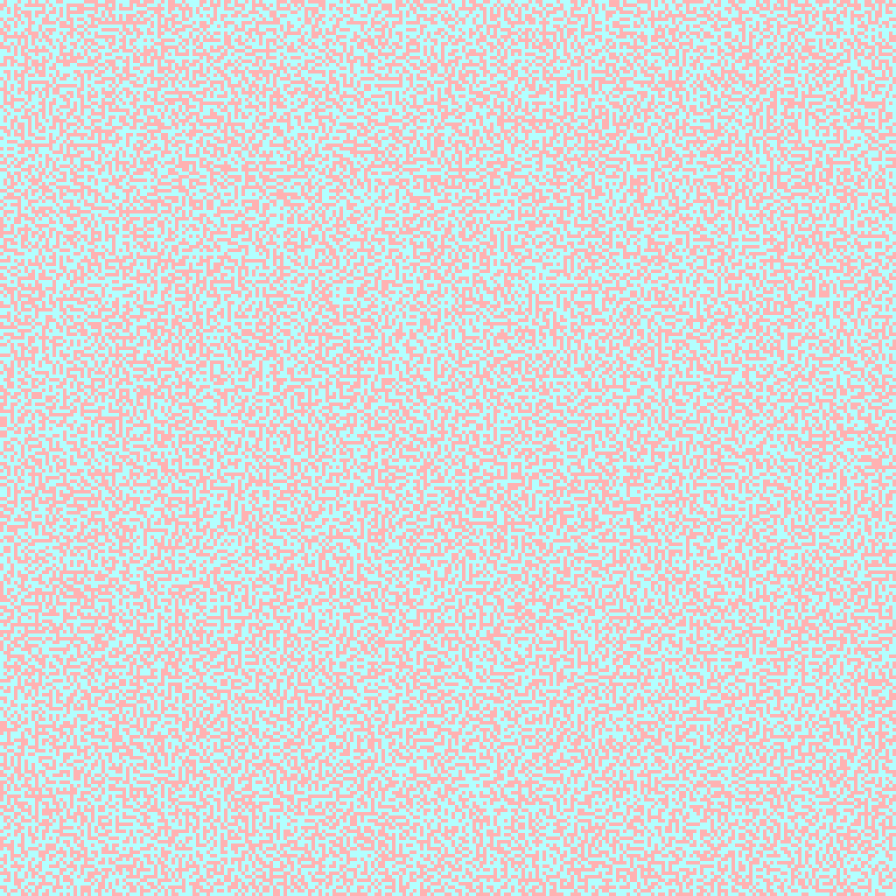
Give the GLSL for this texture, as a WebGL 2 fragment shader.

```glsl
#version 300 es
precision highp float;
precision highp int;
// Two-tone pastel maze grain: square cells split by high-passed gradient noise.

#define CELLS 256.0                  // cells along the canvas height
#define SHARPEN 0.20                 // how strongly a cell opposes its neighbours
#define THRESHOLD 0.013              // tilts the shares of the two colours
#define SEED 17u
#define CYAN vec3(0.70, 1.00, 1.00)
#define PINK vec3(1.00, 0.70, 0.70)

uniform vec2 u_resolution;
out vec4 fragColor;

const float TAU = 6.2831853;

// Integer hash to a unit gradient at a lattice point
vec2 latticeGradient(ivec2 point) {
    uint h = uint(point.x) * 1597334677u ^ (uint(point.y) + SEED) * 3812015801u;
    h = (h ^ (h >> 16)) * 2146121005u;
    h = (h ^ (h >> 15)) * 2221713035u;
    h ^= h >> 16;
    float angle = TAU * float(h >> 8) / 16777216.0;
    return vec2(cos(angle), sin(angle));
}

float cornerTerm(ivec2 base, vec2 offset, ivec2 corner) {
    return dot(latticeGradient(base + corner), offset - vec2(corner));
}

float gradientNoise(vec2 p) {
    ivec2 base = ivec2(floor(p));
    vec2 f = fract(p);
    vec2 s = f * f * f * (f * (f * 6.0 - 15.0) + 10.0);
    float low = mix(cornerTerm(base, f, ivec2(0, 0)), cornerTerm(base, f, ivec2(1, 0)), s.x);
    float high = mix(cornerTerm(base, f, ivec2(0, 1)), cornerTerm(base, f, ivec2(1, 1)), s.x);
    return mix(low, high, s.y);
}

// 1 for a pink cell, 0 for a cyan one
float cellTone(vec2 cell) {
    vec2 center = cell + 0.5;
    vec2 stepToNext = vec2(1.0, 0.0);
    float neighbours = 0.0;
    for (int i = 0; i < 4; i++) {
        neighbours += gradientNoise(center + stepToNext);
        stepToNext = vec2(-stepToNext.y, stepToNext.x);
    }
    return step(THRESHOLD, gradientNoise(center) - SHARPEN * neighbours);
}

void main() {
    float pixelWidth = CELLS / u_resolution.y;
    vec2 p = gl_FragCoord.xy * pixelWidth;

    // Blend the four cells around the nearest corner over one pixel
    vec2 corner = floor(p + 0.5);
    vec2 blend = clamp((p - corner) / pixelWidth + 0.5, 0.0, 1.0);
    float below = mix(cellTone(corner - 1.0), cellTone(corner - vec2(0.0, 1.0)), blend.x);
    float above = mix(cellTone(corner - vec2(1.0, 0.0)), cellTone(corner), blend.x);

    fragColor = vec4(mix(CYAN, PINK, mix(below, above, blend.y)), 1.0);
}
```
